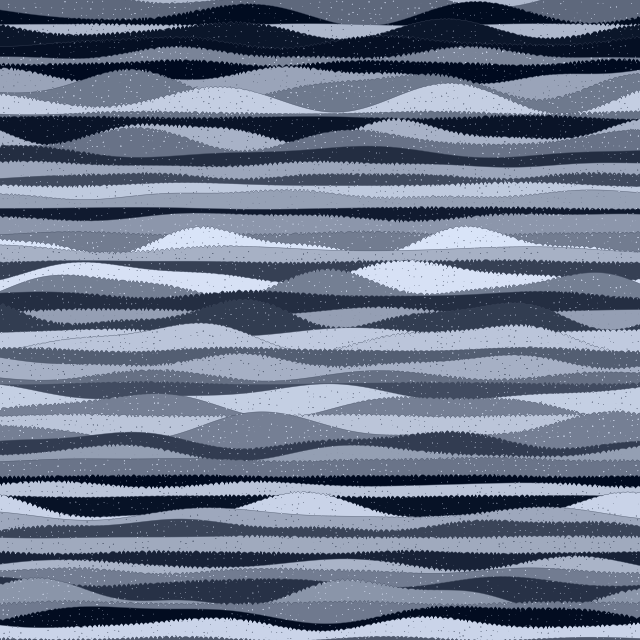
This background is drawn by a three.js fragment shader. Its source:

```glsl
// Torn-paper strata: wavy bands in slate blue tones, stacked from top to bottom.
// Each layer fills the area under its own edge, a slow hill line with fine
// scalloped tearing; thin outlines and sparse specks finish the surface.

varying vec2 vUv;

const int LAYERS = 62;
const float TOP = 1.035;
const float BOTTOM = -0.03;
const float SOFT = 0.001;
const float TAU = 6.28318;

float hash(float n) {
  n = fract(n * 0.1031);
  n *= n + 33.33;
  n *= n + n;
  return fract(n);
}

float hash2(vec2 p) {
  vec3 q = fract(vec3(p.xyx) * 0.1031);
  q += dot(q, q.yzx + 33.33);
  return fract((q.x + q.y) * q.z);
}

float noise(float x) {
  float cell = floor(x);
  float f = fract(x);
  return mix(hash(cell), hash(cell + 1.0), f * f * (3.0 - 2.0 * f));
}

// Slow rolling line, roughly -1 to 1
float hills(float x, float seed) {
  float mainFreq = mix(1.7, 2.9, hash(seed + 1.0));
  float sideFreq = mix(3.2, 4.8, hash(seed + 2.0));
  float wave = sin(TAU * (x * mainFreq + hash(seed + 3.0)));
  float side = sin(TAU * (x * sideFreq + hash(seed + 4.0)));
  return 0.72 * wave + 0.28 * side;
}

// Small irregular bumps that fade to a clean cut in places
float tearing(float x, float seed) {
  float rough = smoothstep(0.22, 0.55, noise(x * 4.0 + seed));
  float bumps = abs(sin(x * 410.0 + 3.0 * noise(x * 60.0 + seed)));
  float size = 0.0015 + 0.0035 * noise(x * 115.0 + seed);
  return rough * size * (bumps - 0.5);
}

// Height of one layer's upper edge
float layerEdge(float x, float index, float seed) {
  float spacing = (TOP - BOTTOM) / float(LAYERS);
  float jitter = (hash(seed + 5.0) - 0.5) * 0.7;
  float base = TOP - (index + jitter) * spacing;
  float swell = hash(seed + 6.0);
  float amplitude = mix(0.0015, 0.027, swell * swell);
  return base + amplitude * hills(x, seed) + tearing(x, seed);
}

// Blue-grey ramp from ink to pale ice
vec3 slate(float tone) {
  return vec3(tone) + vec3(0.0, 0.04, 0.12);
}

// Evenly shared tones in a shuffled order
float layerTone(float index, float seed) {
  float share = fract(index * 0.618034 + 0.45 * hash(seed + 7.0));
  return 0.87 * share * smoothstep(-0.1, 0.25, share);
}

// Coverage of tiny scattered dots
float specks(vec2 p, float density) {
  vec2 cell = floor(p * density);
  vec2 offset = vec2(hash2(cell + 11.0), hash2(cell + 47.0));
  vec2 center = (cell + mix(vec2(0.2), vec2(0.8), offset)) / density;
  float radius = mix(0.0004, 0.0011, hash2(cell + 83.0));
  float dotMask = 1.0 - smoothstep(radius - 0.0005, radius + 0.0007, distance(p, center));
  return dotMask * step(0.5, hash2(cell + 129.0));
}

void main() {
  vec2 p = vUv;
  vec3 color = slate(0.4);

  // Stack the layers, each covering those above it
  for (int i = 0; i < LAYERS; i++) {
    float index = float(i);
    float seed = index * 17.0 + 5.0;
    float depth = layerEdge(p.x, index, seed) - p.y;
    float fill = smoothstep(-SOFT, SOFT, depth);
    color = mix(color, slate(layerTone(index, seed)), fill);

    // Hairline along the cut
    float outline = 1.0 - smoothstep(0.0002, 0.0014, abs(depth));
    color = mix(color, slate(0.24), 0.38 * outline);
  }

  // Dust: pale on dark layers, grey on light ones
  float contrast = mix(0.3, -0.28, smoothstep(0.5, 0.65, color.r));
  color += contrast * specks(p, 115.0);

  gl_FragColor = vec4(clamp(color, 0.0, 1.0), 1.0);
}
```
